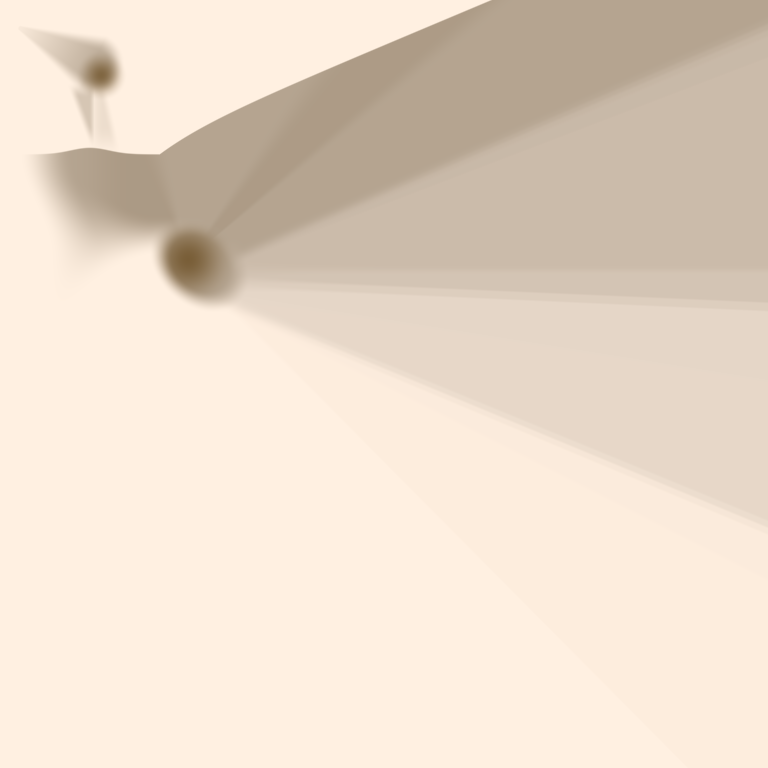
This background is drawn by a Shadertoy shader. Its source:

```glsl
// Soft sepia light fan spreading from a dark knot, with a small hooded plume above.

const vec3 CREAM = vec3(1.0, 0.941, 0.882);
const vec3 HAZE  = vec3(0.992, 0.928, 0.867);
const vec3 PALE  = vec3(0.904, 0.845, 0.786);
const vec3 SAND  = vec3(0.867, 0.806, 0.745);
const vec3 DUNE  = vec3(0.829, 0.769, 0.706);
const vec3 MID   = vec3(0.798, 0.735, 0.668);
const vec3 DARK  = vec3(0.708, 0.643, 0.565);
const vec3 SHADE = vec3(0.672, 0.603, 0.520);
const vec3 CORE  = vec3(0.475, 0.370, 0.220);

const float FAN_X = 0.32;               // where the ray heights start
const vec2 KNOT = vec2(0.245, 0.338);   // y runs downward from the top
const vec2 PLUME_TIP = vec2(0.027, 0.037);
const vec2 PLUME_HEAD = vec2(0.121, 0.083);
const vec2 PLUME_CORE = vec2(0.132, 0.098);

// Coverage above a ray running from height a at FAN_X to b at the right border
float aboveRay(vec2 p, float a, float b, float soft) {
    float height = mix(a, b, (p.x - FAN_X) / (1.0 - FAN_X));
    float w = soft + 0.008 * exp(-max(p.x - 0.3, 0.0) * 14.0);
    return 1.0 - smoothstep(-w, w, p.y - height);
}

// Crisp upper contour of the dark body
float roof(float x) {
    float t = max(x - 0.208, 0.0);
    float bump = 0.0085 * exp(-pow((x - 0.117) / 0.035, 2.0));
    return 0.201 - bump - 0.42 * t - 0.0195 * (1.0 - exp(-t / 0.06));
}

// Stacked rays, lightest first
vec3 lightFan(vec2 p) {
    vec3 c = mix(CREAM, HAZE, aboveRay(p, 0.42, 1.105, 0.002));
    c = mix(c, mix(HAZE, PALE, 0.07), aboveRay(p, 0.410, 0.755, 0.003));
    for (int i = 0; i < 3; i++) {
        float k = float(i);
        c = mix(c, PALE, (0.25 + 0.375 * k) * aboveRay(p, 0.411 - 0.006 * k, 0.696 - 0.009 * k, 0.002));
    }
    c = mix(c, PALE * 0.992, aboveRay(p, 0.387, 0.495, 0.003));
    c = mix(c, SAND, aboveRay(p, 0.3745, 0.405, 0.0015));
    c = mix(c, DUNE, aboveRay(p, 0.3645, 0.394, 0.0015));
    c = mix(c, MID, aboveRay(p, 0.352, 0.352, 0.006));
    c = mix(c, MID * 0.985, aboveRay(p, 0.335, 0.075, 0.002));
    for (int i = 0; i < 5; i++) {
        float k = float(i);
        c = mix(c, DARK, (0.15 + 0.2 * k) * aboveRay(p, 0.333 - 0.004 * k, 0.047 - 0.008 * k, 0.003));
    }
    return mix(CREAM, c, smoothstep(0.25, 0.32, p.x));
}

// Dark body: broad wedge on the right, fading cloak on the left
vec3 addBody(vec3 c, vec2 p) {
    float angle = atan(KNOT.y - p.y, p.x - KNOT.x);
    float wedge = smoothstep(0.67, 0.73, angle) * (1.0 - smoothstep(0.88, 1.02, angle));
    float fold = smoothstep(1.75, 2.0, angle) * smoothstep(0.09, 0.17, p.x);
    vec3 tone = mix(DARK, SHADE, max(0.85 * wedge, fold));

    float s = (0.215 - p.x) / 0.137;
    float hem = 0.331 + 0.086 * s * abs(s);
    float fadeTop = mix(0.225, 0.28, smoothstep(0.07, 0.2, p.x));
    float side = mix(0.037, 0.076, smoothstep(0.2, 0.33, p.y));
    float cloak = 1.0 - smoothstep(fadeTop, max(hem, fadeTop + 0.04), p.y);
    cloak *= smoothstep(side, side + 0.07, p.x + 0.012);
    float wing = aboveRay(p, 0.321, 0.025, 0.014);
    float body = mix(cloak, wing, smoothstep(0.21, 0.28, p.x));
    return mix(c, tone, body);
}

// Tilted soft ellipse with an offset dark centre
vec3 addKnot(vec3 c, vec2 p) {
    vec2 q = p - vec2(0.260, 0.344);
    q = vec2(dot(q, vec2(0.75, 0.66)), dot(q, vec2(-0.66, 0.75)));
    float shape = 1.0 - smoothstep(0.6, 1.1, length(q / vec2(0.067, 0.050)));
    float depth = smoothstep(0.0, 0.065, length(p - KNOT));
    return mix(c, mix(CORE, DARK, depth), shape);
}

// Hooded plume and its streaked stem
vec3 addPlume(vec3 c, vec2 p) {
    float t = (p.y - 0.115) / 0.08;
    float left = mix(0.088, 0.118, t);
    float right = mix(0.140, 0.158, t);
    float streak = smoothstep(left, left + 0.012, p.x) * (1.0 - smoothstep(0.116, 0.126, p.x));
    float veil = smoothstep(0.112, 0.135, p.x) * (1.0 - smoothstep(right - 0.012, right, p.x));
    float span = smoothstep(-0.1, 0.15, t) * (1.0 - smoothstep(0.6, 1.15, t));
    c = mix(c, DARK, span * max(0.55 * streak, 0.25 * veil));

    vec2 axis = PLUME_HEAD - PLUME_TIP;
    float h = clamp(dot(p - PLUME_TIP, axis) / dot(axis, axis), 0.0, 1.0);
    float d = length(p - PLUME_TIP - axis * h) / mix(0.004, 0.040, h);
    float hood = (1.0 - smoothstep(0.45, 1.05, d)) * (0.1 + 0.75 * h);
    c = mix(c, DARK, hood);
    float core = 1.0 - smoothstep(0.0, 0.034, length(p - PLUME_CORE));
    return mix(c, CORE, 0.9 * core);
}

void mainImage(out vec4 fragColor, in vec2 fragCoord) {
    vec2 p = fragCoord / iResolution.xy;
    p.y = 1.0 - p.y;
    float edge = 1.0 / iResolution.y;

    vec3 body = addKnot(addBody(lightFan(p), p), p);
    vec3 sky = addPlume(CREAM, p);
    float inside = smoothstep(-edge, edge, p.y - roof(p.x));
    fragColor = vec4(mix(sky, body, inside), 1.0);
}
```
